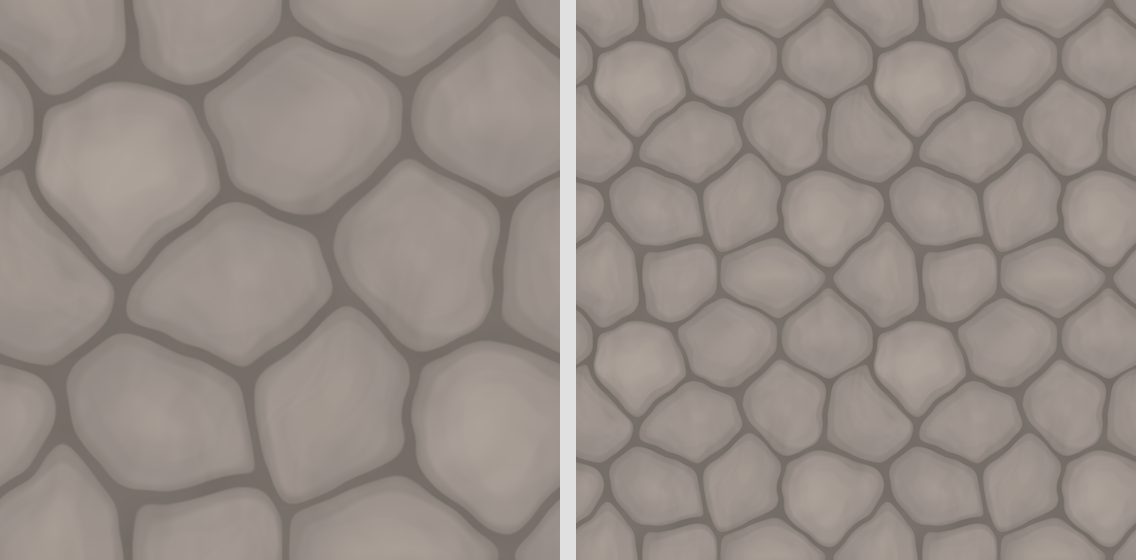
Left, the tile; right, the same tile 2 across and 2 down.
Give the GLSL for this texture, as a Shadertoy shader.

```glsl
// Seamless wall of large rounded taupe stones with soft painted shading and dark mortar.

float hash(vec2 p) {
    vec3 q = fract((p.xyx + 17.3) * vec3(0.1031, 0.1030, 0.0973));
    q += dot(q, q.yzx + 33.33);
    return fract((q.x + q.y) * q.z);
}

// Whole cell index wrapped safely into the period
vec2 wrapCell(vec2 cell, vec2 period) {
    return floor(mod(cell + 0.5, period));
}

// Value noise that repeats after a whole number of cells
float noise(vec2 uv, vec2 period) {
    vec2 p = uv * period, cell = floor(p), f = p - cell;
    f = f * f * f * (f * (f * 6.0 - 15.0) + 10.0);
    vec2 seed = floor(period * 7.3);
    vec2 lo = wrapCell(cell, period) + seed;
    vec2 hi = wrapCell(cell + 1.0, period) + seed;
    return mix(mix(hash(lo), hash(vec2(hi.x, lo.y)), f.x),
               mix(hash(vec2(lo.x, hi.y)), hash(hi), f.x), f.y);
}

float cloud(vec2 uv, float cells) {
    return 0.55 * noise(uv, vec2(cells))
         + 0.30 * noise(uv + 0.37, vec2(cells * 2.0))
         + 0.15 * noise(uv + 0.71, vec2(cells * 4.0));
}

// Four staggered courses of three stones
vec2 stoneCentre(int i) {
    vec2 id = vec2(i % 3, i / 3);
    vec2 jitter = vec2(hash(id + 3.0), hash(id + 41.0)) - 0.5;
    float stagger = 0.25 + 0.5 * mod(id.y, 2.0);
    return (id + vec2(stagger, 0.0) + vec2(0.44, 0.5) * jitter) / vec2(3.0, 4.0);
}

// Shortest offset on the wrapped canvas
vec2 wrapOffset(vec2 d) {
    return d - floor(d + 0.5);
}

// x: rounded distance to the joint, y: index of the stone
vec2 stones(vec2 p) {
    vec2 nearest = vec2(1.0);
    int owner = 0;
    for (int i = 0; i < 12; i++) {
        vec2 d = wrapOffset(stoneCentre(i) - p);
        if (dot(d, d) < dot(nearest, nearest)) {
            nearest = d;
            owner = i;
        }
    }
    float sum = 0.0, rounding = 0.012;
    for (int i = 0; i < 12; i++) {
        if (i == owner) continue;
        vec2 d = wrapOffset(stoneCentre(i) - p);
        sum += exp(-dot(0.5 * (nearest + d), normalize(d - nearest)) / rounding);
    }
    return vec2(-rounding * log(sum), float(owner));
}

void mainImage(out vec4 fragColor, in vec2 fragCoord) {
    vec2 uv = fragCoord / iResolution.xy;

    // Hand-cut outlines
    vec2 bend = vec2(noise(uv, vec2(5.0)), noise(uv + 0.43, vec2(5.0))) - 0.5;
    vec2 chip = vec2(noise(uv, vec2(15.0)), noise(uv + 0.29, vec2(15.0))) - 0.5;
    vec2 stone = stones(uv + 0.05 * bend + 0.014 * chip);
    float depth = stone.x;

    // Each stone has its own paint strokes and brightness
    vec2 shift = vec2(hash(vec2(stone.y, 5.0)), hash(vec2(stone.y, 23.0)));
    vec2 paintUv = uv + shift + 0.08 * bend + 0.03 * chip;
    float patches = cloud(paintUv, 6.0);
    float strokes = noise(paintUv, vec2(24.0, 9.0));
    float bristles = noise(paintUv + 0.2 * bend.yx, vec2(56.0, 18.0));
    float facets = noise(uv + shift.yx, vec2(8.0));

    vec3 mortar = vec3(0.462, 0.432, 0.406) + 0.04 * (cloud(uv, 8.0) - 0.5);
    vec3 rim = vec3(0.545, 0.508, 0.484);
    vec3 face = vec3(0.590, 0.550, 0.528);
    vec3 light = vec3(0.663, 0.622, 0.590);
    vec3 warmGlow = vec3(0.672, 0.638, 0.590);

    // Worn bevel, then overlapping layers of lighter paint
    float bevelEdge = 0.014 + 0.026 * facets;
    float bevel = 0.35 * smoothstep(0.008, 0.022, depth)
                + 0.65 * smoothstep(bevelEdge - 0.006, bevelEdge + 0.008, depth);
    float outerLayer = smoothstep(0.0, 0.010, depth - 0.015 - 0.07 * patches);
    float innerLayer = smoothstep(0.0, 0.012, depth - 0.045 - 0.09 * facets);
    float dome = smoothstep(0.02, 0.14, depth);
    float tone = 0.26 * dome + 0.14 * outerLayer + 0.13 * innerLayer
               + 0.5 * shift.x - 0.08 + 1.1 * (patches - 0.5);
    vec3 surface = mix(rim, face, bevel);
    surface = mix(surface, light, bevel * clamp(tone, 0.0, 1.0));
    surface = mix(surface, warmGlow, 0.35 * shift.y * smoothstep(0.06, 0.15, depth));
    surface += 0.022 * (strokes - 0.5) + 0.012 * (bristles - 0.5);

    // Joints of uneven width with a soft painted edge
    float joint = 0.006 + 0.005 * noise(uv + 0.6, vec2(7.0));
    float cover = smoothstep(joint - 0.0025, joint + 0.0025, depth);
    vec3 colour = mix(mortar, surface, cover);

    fragColor = vec4(colour, 1.0);
}
```
